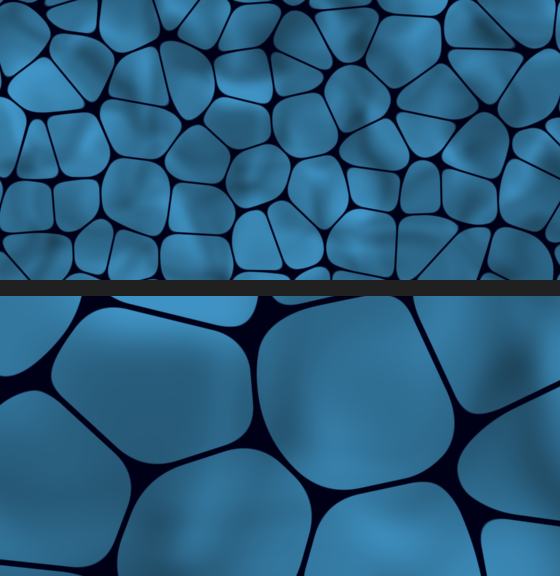
Top: the whole. Bottom: its middle third, enlarged.
A Shadertoy shader for this pattern:

```glsl
#define CELLS_PER_HEIGHT 5.0
#define JITTER 0.9
#define GAP_HALF_WIDTH 0.017
#define CORNER_ROUNDING 0.19
#define CLOUD_SCALE 0.85
#define CLOUD_WARP 0.9
#define CLOUD_CONTRAST 0.62
#define GAP_COLOR vec3(0.0, 0.0, 0.09)
#define CELL_COLOR vec3(0.183, 0.425, 0.567)

// Integer hash: two values in 0..1 per lattice point
vec2 hash2(vec2 cell) {
    uvec2 q = uvec2(ivec2(cell) + 4096);
    uint h = q.x * 73856093u ^ q.y * 19349663u;
    h = (h ^ (h >> 16)) * 73244475u;
    h = (h ^ (h >> 15)) * 73244475u;
    h ^= h >> 16;
    return vec2(h & 65535u, h >> 16) / 65535.0;
}

float cornerDot(vec2 cell, vec2 offset) {
    float angle = 6.28318 * hash2(cell + 517.0).x;
    return dot(vec2(cos(angle), sin(angle)), offset);
}

float gradientNoise(vec2 p) {
    vec2 i = floor(p), f = fract(p);
    vec2 u = f * f * f * (f * (f * 6.0 - 15.0) + 10.0);
    vec2 e = vec2(1, 0);
    return mix(mix(cornerDot(i, f), cornerDot(i + e.xy, f - e.xy), u.x),
               mix(cornerDot(i + e.yx, f - e.yx), cornerDot(i + e.xx, f - e.xx), u.x), u.y);
}

float smoothMin(float a, float b, float k) {
    float h = max(k - abs(a - b), 0.0) / k;
    return min(a, b) - h * h * k * 0.25;
}

vec2 seedPoint(vec2 cell) {
    return cell + 0.5 + JITTER * (hash2(cell) - 0.5);
}

// Distance to the Voronoi border, with rounded corners
float borderDistance(vec2 p) {
    vec2 home = floor(p), nearestCell = home, toNearest = vec2(8.0);
    for (int y = -1; y <= 1; y++)
    for (int x = -1; x <= 1; x++) {
        vec2 cell = home + vec2(x, y);
        vec2 toSeed = seedPoint(cell) - p;
        if (dot(toSeed, toSeed) < dot(toNearest, toNearest)) {
            toNearest = toSeed;
            nearestCell = cell;
        }
    }
    float border = 2.0;
    for (int y = -2; y <= 2; y++)
    for (int x = -2; x <= 2; x++) {
        if (x == 0 && y == 0) continue;
        vec2 toSeed = seedPoint(nearestCell + vec2(x, y)) - p;
        float bisector = dot(0.5 * (toNearest + toSeed), normalize(toSeed - toNearest));
        border = smoothMin(border, bisector, CORNER_ROUNDING);
    }
    return border;
}

// Soft streaky clouds from warped noise
float clouds(vec2 p) {
    vec2 warp = vec2(gradientNoise(p + 13.7), gradientNoise(p + 41.3));
    vec2 q = p + CLOUD_WARP * warp;
    return gradientNoise(q) + 0.45 * gradientNoise(q * 2.0 + 7.1);
}

void mainImage(out vec4 fragColor, in vec2 fragCoord) {
    vec2 p = CELLS_PER_HEIGHT * fragCoord / iResolution.y;
    float edge = CELLS_PER_HEIGHT / iResolution.y;

    vec3 cellColor = CELL_COLOR * (1.0 + CLOUD_CONTRAST * clouds(p * CLOUD_SCALE));
    float inside = smoothstep(GAP_HALF_WIDTH - edge, GAP_HALF_WIDTH + edge, borderDistance(p));
    fragColor = vec4(mix(GAP_COLOR, cellColor, inside), 1.0);
}
```
